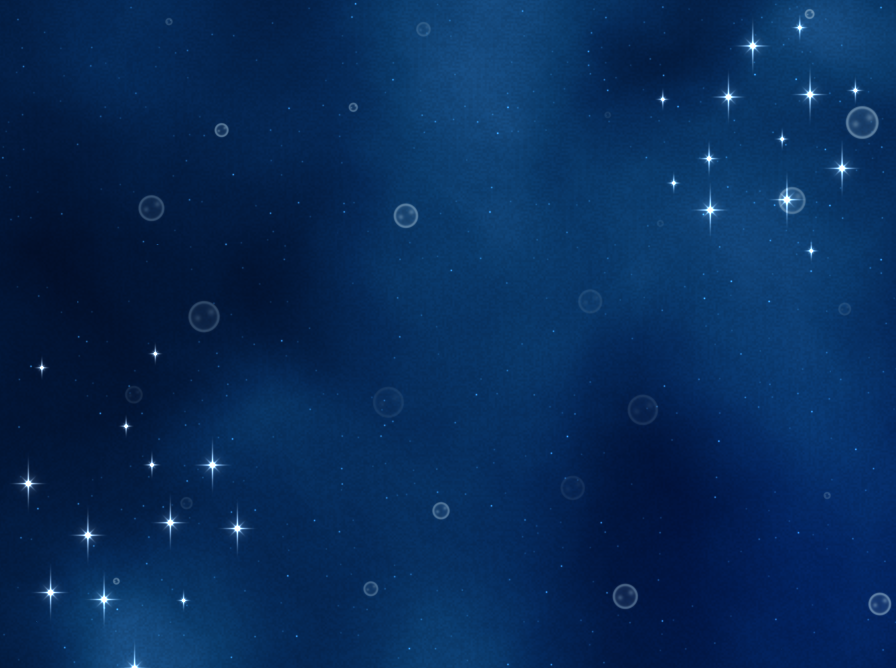
This background is drawn by a WebGL 2 fragment shader. Its source:

```glsl
#version 300 es
precision highp float;

uniform vec2 u_resolution;
out vec4 fragColor;

// Nebula colours, dark to bright
const vec3 ABYSS = vec3(0.005, 0.05, 0.15);
const vec3 NAVY = vec3(0.01, 0.10, 0.24);
const vec3 DEEP_BLUE = vec3(0.02, 0.16, 0.34);
const vec3 MID_BLUE = vec3(0.04, 0.23, 0.42);
const vec3 SKY_BLUE = vec3(0.09, 0.30, 0.51);
const vec3 PALE_BLUE = vec3(0.18, 0.43, 0.61);
const vec3 BUBBLE_COLOR = vec3(0.55, 0.68, 0.78);
const vec3 DUST_COLOR = vec3(0.25, 0.60, 0.85);
const vec3 STAR_COLOR = vec3(0.85, 0.95, 1.0);

const float BASE_LEVEL = 0.15;
const float WARP = 0.16;
const float CLOUD_CONTRAST = 2.4;
const float GRAIN = 0.035;
const float GRAIN_SCALE = 330.0;
const float DUST_SCALE = 48.0;
const float WIDTH = 1.34;
const int BUBBLES = 25;
const int STARS_PER_CLUSTER = 13;

// Cluster centre and half extent
const vec4 CLUSTERS[2] = vec4[2](vec4(1.15, 0.80, 0.19, 0.19), vec4(0.20, 0.25, 0.20, 0.25));

float hash(vec2 p) {
    return fract(sin(dot(p, vec2(127.1, 311.7))) * 43758.5453);
}

vec2 hash2(vec2 p) {
    return vec2(hash(p), hash(p + 17.3));
}

float noise(vec2 p) {
    vec2 i = floor(p), f = fract(p);
    f = f * f * (3.0 - 2.0 * f);
    return mix(mix(hash(i), hash(i + vec2(1, 0)), f.x),
               mix(hash(i + vec2(0, 1)), hash(i + vec2(1, 1)), f.x), f.y);
}

float fbm(vec2 p) {
    float sum = 0.0, amp = 0.5;
    for (int i = 0; i < 6; i++) {
        sum += amp * noise(p);
        p = mat2(1.6, 1.2, -1.2, 1.6) * p + 5.7;
        amp *= 0.5;
    }
    return sum;
}

float glow(vec2 p, vec2 centre, vec2 radius) {
    vec2 q = (p - centre) / radius;
    return exp(-dot(q, q));
}

// Brightness of the clouds: lit regions minus dark ones
float nebula(vec2 p) {
    vec2 q = p + WARP * (vec2(fbm(p * 4.0), fbm(p * 4.0 + 31.0)) - 0.5);
    float lit = 2.7 * glow(q, vec2(0.76, 1.03), vec2(0.17, 0.18))
              + 1.5 * glow(q, vec2(0.68, 0.76), vec2(0.16, 0.30))
              + 2.3 * glow(q, vec2(1.20, 0.95), vec2(0.17, 0.13))
              + 1.6 * glow(q, vec2(1.10, 0.68), vec2(0.27, 0.20))
              + 1.0 * glow(q, vec2(1.22, 0.46), vec2(0.25, 0.20))
              + 2.7 * glow(q, vec2(0.20, 0.04), vec2(0.16, 0.11))
              + 1.6 * glow(q, vec2(0.65, 0.06), vec2(0.14, 0.22))
              + 1.1 * glow(q, vec2(0.42, 0.32), vec2(0.22, 0.20))
              + 0.9 * glow(q, vec2(1.24, 0.14), vec2(0.25, 0.25))
              + 0.8 * glow(q, vec2(0.82, 0.53), vec2(0.25, 0.25))
              + 0.8 * glow(q, vec2(0.25, 0.97), vec2(0.30, 0.15));
    float dark = 0.6 * glow(q, vec2(1.00, 0.22), vec2(0.20, 0.20))
               + 0.8 * glow(q, vec2(0.06, 0.50), vec2(0.20, 0.30))
               + 0.5 * glow(q, vec2(0.48, 0.57), vec2(0.20, 0.12))
               + 0.9 * glow(q, vec2(0.98, 0.93), vec2(0.11, 0.08));
    float wisps = (fbm(q * 5.0 + 9.0) - 0.5) * CLOUD_CONTRAST;
    return BASE_LEVEL + lit - dark + wisps * (0.5 + 0.2 * lit);
}

vec3 ramp(float t) {
    vec3 c = mix(ABYSS, NAVY, clamp(t + 1.0, 0.0, 1.0));
    c = mix(c, DEEP_BLUE, clamp(t, 0.0, 1.0));
    c = mix(c, MID_BLUE, clamp(t - 1.0, 0.0, 1.0));
    c = mix(c, SKY_BLUE, clamp(t - 2.0, 0.0, 1.0));
    return mix(c, PALE_BLUE, clamp(t - 3.0, 0.0, 1.0));
}

// Faint specks, one per chosen grid cell
float dust(vec2 p) {
    vec2 cell = floor(p * DUST_SCALE);
    vec2 d = fract(p * DUST_SCALE) - 0.2 - 0.6 * hash2(cell);
    float h = hash(cell + 71.0);
    float present = step(0.80, h + 0.25 * (noise(p * 7.0) - 0.5));
    return present * mix(0.15, 0.8, pow(hash(cell + 5.0), 4.0)) * exp(-dot(d, d) * 220.0);
}

float ray(float along, float across, float len) {
    float taper = max(0.0, 1.0 - abs(along) / len);
    return taper * taper * exp(-across * across / 1.6e-6);
}

float star(vec2 d, float size) {
    vec2 g = vec2(d.x + d.y, d.x - d.y) * 0.7071;
    float rays = ray(d.y, d.x, 0.048 * size) + ray(d.x, d.y, 0.032 * size)
               + 0.6 * (ray(g.x, g.y, 0.02 * size) + ray(g.y, g.x, 0.02 * size));
    float r2 = dot(d, d) / (size * size);
    return rays + 1.4 * exp(-r2 / 1.4e-5) + 0.2 * exp(-r2 / 1.5e-4);
}

// Thin rim, shaded inside and two highlights
float bubble(vec2 d, float r) {
    float dist = length(d), w = 0.0013 + 0.04 * r;
    float inside = 1.0 - smoothstep(r - 0.001, r + 0.001, dist);
    float rim = exp(-pow((dist - r + w) / w, 2.0));
    float shine = glow(d, vec2(-0.4, -0.1) * r, vec2(0.2 * r)) + glow(d, vec2(0.45, 0.3) * r, vec2(0.22 * r));
    return 0.75 * rim + inside * (0.2 + 0.2 * pow(dist / r, 3.0) + 0.6 * shine);
}

void main() {
    vec2 p = gl_FragCoord.xy / u_resolution.y;
    vec3 color = ramp(nebula(p));
    color += vec3(-0.01, -0.02, 0.04) * glow(p, vec2(1.25, 0.12), vec2(0.40, 0.35));
    color *= 1.0 + GRAIN * 4.0 * (noise(p * GRAIN_SCALE) - 0.5);
    color += DUST_COLOR * dust(p);

    for (int i = 0; i < BUBBLES; i++) {
        vec2 id = vec2(float(i), 3.0);
        vec2 centre = fract(float(i) * vec2(0.7549, 0.5698) + 0.13) * vec2(WIDTH, 1.0);
        float r = mix(0.005, 0.028, pow(hash(id), 1.5));
        float opacity = mix(0.10, 0.6, pow(hash(id + 8.0), 2.5));
        color = mix(color, BUBBLE_COLOR, clamp(opacity * bubble(p - centre, r), 0.0, 1.0));
    }

    for (int c = 0; c < 2; c++) {
        for (int i = 0; i < STARS_PER_CLUSTER; i++) {
            vec2 id = vec2(float(i), float(c) * 19.0 + 2.0);
            float a = float(i) * 2.4 + float(c), k = sqrt((float(i) + 0.5) / float(STARS_PER_CLUSTER));
            vec2 offset = vec2(cos(a), sin(a)) * k + 0.25 * (hash2(id) - 0.5);
            float size = mix(0.4, 1.0, smoothstep(0.25, 0.7, hash(id + 4.0)));
            color += STAR_COLOR * star(p - CLUSTERS[c].xy - offset * CLUSTERS[c].zw, size);
        }
    }
    fragColor = vec4(clamp(color, 0.0, 1.0), 1.0);
}
```
